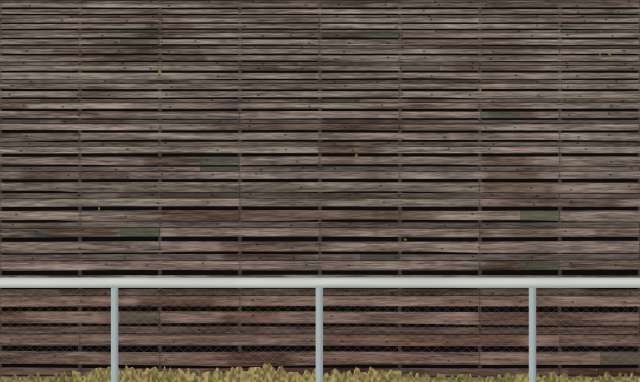
Reproduce this texture procedurally as a Shadertoy shader.

```glsl
const float WIDTH = 1.675;          // canvas width in canvas heights
const float BAY = WIDTH / 8.0;      // spacing of the hidden studs
const vec3 WOOD_DARK = vec3(0.25, 0.215, 0.195);
const vec3 WOOD_LIGHT = vec3(0.585, 0.53, 0.495);
const vec3 VOID_BLACK = vec3(0.055, 0.05, 0.05);
const vec3 MOSS = vec3(0.27, 0.28, 0.23);
const vec3 RAIL_PAINT = vec3(0.77, 0.785, 0.76);
const vec3 POST_PAINT = vec3(0.62, 0.66, 0.66);
const vec3 GRASS = vec3(0.41, 0.40, 0.21);
const vec3 STRAW = vec3(0.60, 0.52, 0.36);

float hash(vec2 p) { return fract(sin(dot(p, vec2(127.1, 311.7))) * 43758.5453); }

float noise(vec2 p) {
    vec2 i = floor(p), f = fract(p);
    f = f * f * (3.0 - 2.0 * f);
    return mix(mix(hash(i), hash(i + vec2(1, 0)), f.x),
               mix(hash(i + vec2(0, 1)), hash(i + vec2(1, 1)), f.x), f.y);
}

float fbm(vec2 p) {
    return 0.55 * noise(p) + 0.3 * noise(p * 2.1 + 7.3) + 0.15 * noise(p * 4.3 + 3.1);
}

// Coverage of lo < v < hi and of a shape at signed distance d
float band(float v, float lo, float hi, float aa) {
    return clamp((v - lo) / aa + 0.5, 0.0, 1.0) * clamp((hi - v) / aa + 0.5, 0.0, 1.0);
}
float fill(float d, float px) { return clamp(0.5 - d / px, 0.0, 1.0); }

// Slat rows widen towards the ground
float rowDepth(float n) { return 0.0218 + n * (0.0382 + n * (0.000445 + n * 0.0000983)); }
float rowPitch(float n) { return 0.0382 + n * (0.00089 + n * 0.000295); }
float rowIndex(float y) {
    float n = 15.0 * y;
    for (int i = 0; i < 5; i++) n -= (rowDepth(n) - y) / rowPitch(n);
    return n;
}

// One run of butted boards; v crosses the board from top to bottom
vec3 board(vec2 p, float id, float v, float height, float px) {
    float bays = 2.0 + floor(3.0 * hash(vec2(id, 1.7)));
    float run = (p.x / BAY + floor(9.0 * hash(vec2(id, 4.1)))) / bays;
    float tint = hash(vec2(floor(run), id));
    float grain = fbm(vec2(p.x * 10.0, p.y * 170.0) + id * 17.0) - 0.5;
    float fleck = noise(vec2(p.x * 60.0, p.y * 300.0)) - 0.5;
    float wear = fbm(vec2(p.x * 5.0, p.y * 28.0) + id * 5.0) - 0.5;
    float tone = 0.50 + 0.26 * tint + 1.05 * grain + 0.38 * fleck + 0.4 * wear;
    vec3 col = mix(WOOD_DARK, WOOD_LIGHT, clamp(tone, 0.0, 1.15));
    col *= mix(vec3(1.02, 0.99, 0.98), vec3(0.99, 1.0, 0.97), hash(vec2(id, floor(run) + 9.0)));

    // Damp brown stains and short mossy stretches
    col *= mix(vec3(1.0), vec3(0.80, 0.75, 0.72), smoothstep(0.7, 0.78, noise(vec2(p.x * 4.5, id * 3.7))));
    float mossy = step(0.965, hash(vec2(floor(p.x / BAY * 2.0), id + 0.5)));
    col = mix(col, MOSS, 0.55 * mossy);

    // Knots, nails at the studs and butt joints
    float cell = floor(p.x / 0.12);
    vec2 knot = vec2((cell + 0.2 + 0.6 * hash(vec2(cell, id))) * 0.12, 0.3 + 0.4 * hash(vec2(id, cell)));
    float knotD = length(vec2((p.x - knot.x) * 0.7, (v - knot.y) * height)) - 0.0018;
    col *= 1.0 - 0.5 * fill(knotD, px * 1.5) * step(0.6, hash(vec2(cell + 3.0, id)));
    float studX = (fract(p.x / BAY + 0.5) - 0.5) * BAY;
    float nailD = length(vec2(abs(studX) - 0.004, (abs(v - 0.5) - 0.22) * height)) - 0.0008;
    col *= 1.0 - 0.3 * fill(nailD, px);
    float jointD = abs(fract(run + 0.5) - 0.5) * bays * BAY - 0.0007;
    col *= 1.0 - 0.55 * fill(jointD, px);
    return col * (0.84 + 0.16 * smoothstep(0.0, 0.2, v)) * (1.0 - 0.16 * smoothstep(0.8, 1.0, v));
}

// Each row holds a lower plank, a shaded ledge and an upper plank
vec3 wall(vec2 p, float px) {
    float n = rowIndex(p.y);
    float row = floor(n), pitch = rowPitch(n);
    float t = fract(n) + 0.035 * (noise(vec2(p.x * 2.5, row * 3.3)) - 0.5);
    float gap = mix(0.04, 0.062, clamp(n / 12.0, 0.0, 1.0));
    float sag = 0.07 * smoothstep(0.3, 0.8, noise(vec2(p.x * 3.0, row * 7.1)));
    vec3 lo = vec3(gap, 0.45, 0.645), hi = vec3(0.37 + sag, 0.635, 1.0 - 1.2 * gap);
    float stud = abs(fract(p.x / BAY + 0.5) - 0.5) * BAY - 0.005;
    vec3 col = mix(VOID_BLACK, WOOD_DARK * 0.95, fill(stud, px));
    for (int k = 0; k < 3; k++) {
        float v = (t - lo[k]) / (hi[k] - lo[k]);
        float shade = k == 1 ? 0.76 : 1.0;
        vec3 wood = shade * board(p, row * 3.0 + float(k), v, (hi[k] - lo[k]) * pitch, px);
        col = mix(col, wood, band(t, lo[k], hi[k], px / pitch));
    }
    return col;
}

// Diamond wire mesh
float mesh(vec2 p, float px) {
    vec2 q = p / vec2(0.026, 0.02);
    vec2 d = abs(fract(vec2(q.x + q.y, q.x - q.y)) - 0.5) / 63.0;
    return fill(min(d.x, d.y) - 0.0007, px);
}

void mainImage(out vec4 fragColor, in vec2 fragCoord) {
    float px = 1.0 / iResolution.y;
    vec2 p = vec2(fragCoord.x, iResolution.y - fragCoord.y) * px;
    vec3 col = wall(p, px);

    // Redder, shaded wood and mesh below the rail
    float below = smoothstep(0.735, 0.76, p.y);
    col *= mix(vec3(1.0), vec3(0.95, 0.87, 0.85), below);
    col = mix(col, vec3(0.47, 0.43, 0.40), 0.4 * mesh(p, px) * band(p.y, 0.762, 0.952, px));

    // Small sprigs growing through the gaps
    for (int i = 0; i < 7; i++) {
        float s = float(i);
        vec2 c = vec2(WIDTH * hash(vec2(s, 2.0)), rowDepth(3.0 + floor(9.0 * hash(vec2(s, 5.0)))));
        float leaf = length((p - c) * vec2(1.0, 0.7)) - 0.006 * noise(p * 220.0);
        col = mix(col, vec3(0.48, 0.50, 0.16), 0.8 * fill(leaf, px));
    }

    // Ragged grass with dry clumps
    float clump = noise(vec2(p.x * 6.0, 2.0));
    float grassTop = 1.002 - 0.028 * clump - 0.026 * noise(vec2(p.x * 130.0, p.y * 60.0));
    vec3 turf = mix(GRASS, STRAW, clamp(0.15 + 0.5 * clump + 0.9 * (fbm(p * vec2(120.0, 90.0)) - 0.4), 0.0, 1.0));
    turf *= 0.7 + 0.6 * noise(p * vec2(190.0, 120.0));
    col = mix(col, turf, fill(grassTop - p.y, px * 2.0));

    // Fence posts, the middle one set slightly to the left
    for (int i = 0; i < 3; i++) {
        float s = float(i);
        float x = p.x - 0.3 - 0.547 * s + 0.011 * s * (2.0 - s);
        float lit = 1.0 - 0.2 * smoothstep(-0.002, 0.011, x);
        col = mix(col, POST_PAINT * lit * 1.05, fill(max(abs(x) - 0.0098, 0.742 - p.y), px));
    }

    // Round top rail
    float r = (p.y - 0.740) / 0.0135;
    vec3 rail = RAIL_PAINT * (1.04 - 0.2 * smoothstep(0.2, 1.1, abs(r + 0.15)));
    rail *= 0.96 + 0.08 * noise(p * vec2(9.0, 60.0));
    col = mix(col, rail, fill((abs(r) - 1.0) * 0.0135, px));
    fragColor = vec4(col, 1.0);
}
```
